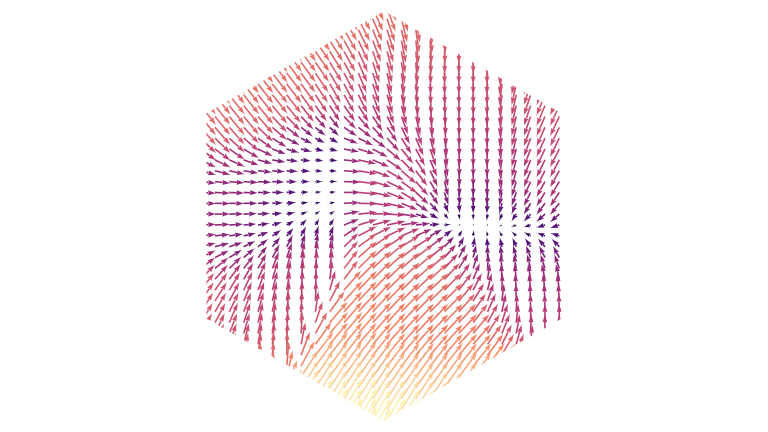
Give the GLSL for this background, as a WebGL 2 fragment shader.

```glsl
#version 300 es
precision highp float;
// A quiver plot: arrows on a regular grid follow a smooth vector field and are
// clipped to a pointy-top hexagon on white. The field is a blend of a left
// stream, a central jet and vertical inflow; colour and length show its strength.

uniform vec2 u_resolution;
out vec4 fragColor;

// All lengths are in canvas heights, measured from the canvas centre.
const float HEX_APOTHEM = 0.411;
const vec2 GRID_STEP = vec2(0.0332, 0.0251);
const vec2 GRID_ORIGIN = vec2(0.0073, -0.0208);
const float ARROW_SCALE = 0.00231;   // length per unit of field strength
const float SHAFT_HALF_WIDTH = 0.00185;
const float HEAD_HALF_WIDTH = 0.0055;
const float HEAD_LENGTH = 0.0168;
const float MAX_STRENGTH = 36.0;

const vec3 PAPER = vec3(1.0);
const vec3 INK = vec3(0.05, 0.02, 0.22);
const vec3 VIOLET = vec3(0.32, 0.07, 0.48);
const vec3 MAGENTA = vec3(0.70, 0.21, 0.47);
const vec3 CORAL = vec3(0.96, 0.51, 0.38);
const vec3 CREAM = vec3(0.99, 0.95, 0.70);

float fall(float a, float b, float x) {
    return 1.0 - smoothstep(a, b, x);
}

// Horizontal flow: left stream, central jet and a return from the right.
float flowX(vec2 p) {
    float stream = 15.0 * fall(-0.42, -0.02, p.x - 0.5 * p.y);
    float jetStart = smoothstep(-0.14, -0.07, p.x - 0.5 * min(p.y + 0.15, 0.0));
    float jetEnd = fall(0.0, 0.2, p.x + 0.6 * min(p.y, 0.0));
    float jet = 18.0 * jetStart * jetEnd * fall(0.05, 0.35, p.y);
    float backflow = 9.0 * smoothstep(0.2, 0.41, p.x) * smoothstep(-0.25, 0.0, p.y);
    return stream + jet - backflow;
}

// Vertical flow: a calm band on the left, a sharp sink line on the right.
float flowY(vec2 p) {
    float d = p.y - 0.015 - 0.07 * smoothstep(-0.4, -0.15, p.x);
    float band = -sign(d) * 14.0 * smoothstep(0.05, 0.21, abs(d)) - 20.0 * d;
    float s = p.y + 0.01 + 0.06 * p.x;
    float sink = -14.0 * tanh(s / 0.07) - 20.0 * s;
    float lift = 40.0 * max(-p.y - 0.3, 0.0);
    return mix(band, sink, smoothstep(-0.12, 0.1, p.x)) + lift;
}

vec3 strengthColor(float t) {
    t = clamp(t, 0.0, 1.0) * 4.0;
    vec3 c = mix(INK, VIOLET, min(t, 1.0));
    c = mix(c, MAGENTA, clamp(t - 1.0, 0.0, 1.0));
    c = mix(c, CORAL, clamp(t - 2.0, 0.0, 1.0));
    return mix(c, CREAM, clamp(t - 3.0, 0.0, 1.0));
}

// Distance to an arrow with its tail at the origin.
float arrowDistance(vec2 p, vec2 dir, float len) {
    float size = min(1.0, max(len, 0.004) / (1.2 * HEAD_LENGTH));
    float headLen = HEAD_LENGTH * size;
    float headHalf = HEAD_HALF_WIDTH * size;
    float along = dot(p, dir);
    float across = abs(dot(p, vec2(-dir.y, dir.x)));
    float neck = len - headLen;
    float slant = dot(vec2(along - len, across), normalize(vec2(headHalf, headLen)));
    float head = max(slant, neck - along);
    float shaft = max(across - SHAFT_HALF_WIDTH * size, max(-along, along - neck));
    return min(head, shaft);
}

float hexDistance(vec2 p) {
    p = abs(p);
    return max(p.x, dot(p, vec2(0.5, 0.8660254))) - HEX_APOTHEM;
}

void main() {
    float pixel = 1.0 / u_resolution.y;
    vec2 p = (gl_FragCoord.xy - 0.5 * u_resolution) * pixel;
    float inside = clamp(0.5 - hexDistance(p) / pixel, 0.0, 1.0);
    vec3 color = PAPER;

    // Lay down every nearby arrow that may reach this point.
    if (inside > 0.0) {
        vec2 cell = floor((p - GRID_ORIGIN) / GRID_STEP + 0.5);
        for (int j = 3; j >= -3; j--) {
            for (int i = -2; i <= 2; i++) {
                vec2 tail = GRID_ORIGIN + (cell + vec2(i, j)) * GRID_STEP;
                vec2 flow = vec2(flowX(tail), flowY(tail));
                float strength = max(length(flow), 0.001);
                float d = arrowDistance(p - tail, flow / strength, strength * ARROW_SCALE);
                float cover = clamp(0.5 - d / pixel, 0.0, 1.0);
                color = mix(color, strengthColor(strength / MAX_STRENGTH), cover);
            }
        }
    }
    fragColor = vec4(mix(PAPER, color, inside), 1.0);
}
```
